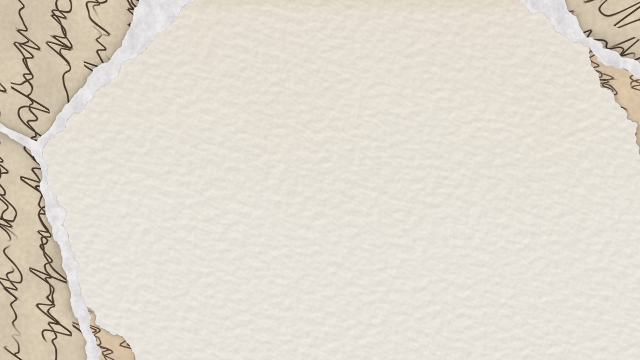
A WebGL 1 fragment shader for this background:

```glsl
precision highp float;
uniform vec2 u_resolution;

#define SHEET_WARM vec3(0.900, 0.871, 0.822)
#define SHEET_COOL vec3(0.908, 0.893, 0.857)
#define AGED_PAPER vec3(0.835, 0.780, 0.685)
#define TORN_LIGHT vec3(0.935, 0.925, 0.930)
#define TORN_SHADE vec3(0.790, 0.775, 0.780)
#define INK_COLOR vec3(0.230, 0.165, 0.125)
#define ROW_HEIGHT 0.104
#define STROKE_WIDTH 0.016
#define RAGGEDNESS 0.020
#define GRAIN 0.045
#define SHADOW 0.22

vec2 hashGradient(vec2 cell) {
  float angle = 6.2832 * fract(sin(dot(cell, vec2(127.1, 311.7))) * 43758.5);
  return vec2(cos(angle), sin(angle));
}

float gradientNoise(vec2 p) {
  vec2 i = floor(p), f = fract(p);
  vec2 w = f * f * f * (f * (f * 6.0 - 15.0) + 10.0);
  vec2 e = vec2(1.0, 0.0);
  float bottom = mix(dot(hashGradient(i), f), dot(hashGradient(i + e), f - e), w.x);
  float top = mix(dot(hashGradient(i + e.yx), f - e.yx), dot(hashGradient(i + 1.0), f - 1.0), w.x);
  return mix(bottom, top, w.y);
}

float fbm(vec2 p) {
  float sum = 0.0, amplitude = 1.0;
  for (int i = 0; i < 4; i++) {
    sum += amplitude * gradientNoise(p);
    p = mat2(1.6, 1.2, -1.2, 1.6) * p + 7.3;
    amplitude *= 0.55;
  }
  return sum;
}

// Signed distance to a line, positive on the left of a -> b
float side(vec2 p, vec2 a, vec2 b) {
  vec2 e = normalize(b - a);
  return dot(p - a, vec2(-e.y, e.x));
}

float segmentDistance(vec2 p, vec2 a, vec2 b) {
  vec2 d = b - a;
  return length(p - a - d * clamp(dot(p - a, d) / dot(d, d), 0.0, 1.0));
}

float cover(float d, float pixel) {
  return smoothstep(-0.7 * pixel, 0.7 * pixel, d);
}

// Height of a pen stroke along a row: small quick waves or tall slow ones
float penHeight(float s, float row, float tall) {
  float swell = 0.5 + gradientNoise(vec2(s * 1.3, row * 3.7 + tall));
  float phase = s * mix(15.0, 7.3, tall) + 3.0 * gradientNoise(vec2(s * 1.7, row * 5.1));
  return mix(0.17, 0.50, tall) * swell * (sin(phase) + 0.3 * sin(phase * 1.7 + row));
}

// Abstract slanted pen scribbles in rows running along a direction
float scribble(vec2 p, vec2 direction, float rowHeight, float pixel) {
  vec2 along = normalize(direction);
  vec2 q = vec2(dot(p, along), dot(p, vec2(-along.y, along.x))) / rowHeight;
  float row = floor(q.y), t = fract(q.y) - 0.5;
  float s = q.x - t * 0.65 + row * 4.37, ink = 0.0;
  float soft = pixel / rowHeight;
  for (int i = 0; i < 2; i++) {
    float tall = float(i);
    float h = penHeight(s, row, tall);
    float slope = (penHeight(s + 0.01, row, tall) - h) / 0.01;
    float d = abs(t - h) / length(vec2(1.0 + 0.65 * slope, slope));
    float width = STROKE_WIDTH * (1.0 + 0.9 * gradientNoise(vec2(s * 5.0, row)));
    float word = smoothstep(-0.25, -0.15, gradientNoise(vec2(s * 0.55 + tall * 9.0, row * 2.3)) - tall * 0.13);
    ink = max(ink, word * (1.0 - smoothstep(width - 0.5 * soft, width + soft, d)));
  }
  return ink * smoothstep(0.5, 0.46, abs(t));
}

void main() {
  vec2 p = gl_FragCoord.xy / u_resolution * vec2(16.0 / 9.0, 1.0);
  float pixel = 1.0 / u_resolution.y;
  float outerRag = RAGGEDNESS * fbm(p * 11.0 + 3.0);
  float innerRag = RAGGEDNESS * fbm(p * 13.0 + 41.0);

  // Outer border of the torn white rim
  float outer = max(side(p, vec2(0.370, 0.930), vec2(0.097, 0.595)), p.x - 0.380);
  outer = min(outer, side(p, vec2(0.093, 0.588), vec2(0.243, 0.0)));
  outer = min(outer, max(side(p, vec2(1.609, 0.919), vec2(1.574, 1.0)),
                         side(p, vec2(1.778, 0.813), vec2(1.609, 0.919))));
  outer += outerRag;
  float sliver = 0.011 - segmentDistance(p, vec2(-0.02, 0.658), vec2(0.105, 0.590)) + 0.5 * outerRag;
  outer = max(outer, sliver);

  // Inner border of the rim, then the two corners torn off the top sheet
  float inner = side(p, vec2(0.544, 1.0), vec2(0.116, 0.588));
  inner = min(inner, side(p, vec2(0.116, 0.588), vec2(0.282, 0.0)));
  inner = min(inner, max(side(p, vec2(1.609, 0.873), vec2(1.440, 1.0)),
                         side(p, vec2(1.778, 0.775), vec2(1.609, 0.873))));
  inner += innerRag;
  float corners = min(side(p, vec2(0.278, 0.109), vec2(0.382, 0.0)),
                      side(p, vec2(1.778, 0.602), vec2(1.616, 0.873)));
  float sheet = min(inner, corners + 1.3 * innerRag);

  // Aged paper with ink
  vec3 aged = AGED_PAPER * (1.0 + 0.06 * fbm(p * 6.0) + 0.05 * fbm(p * 70.0));
  vec2 direction = p.x < 0.9 ? vec2(0.10, -1.0) : vec2(0.90, -0.42);
  vec3 color = mix(aged, INK_COLOR, 0.92 * scribble(p, direction, ROW_HEIGHT, pixel));
  color *= 1.0 - SHADOW * exp(-max(-outer, 0.0) / 0.010);

  // Fibrous rim
  float fibre = 0.5 + 0.55 * fbm(p * vec2(26.0, 20.0)) + 0.25 * fbm(p * 90.0);
  vec3 rim = mix(TORN_SHADE, TORN_LIGHT, clamp(fibre + 0.2, 0.0, 1.0));
  rim = mix(rim, TORN_LIGHT, 0.7 * exp(-abs(outer) / 0.006));
  color = mix(color, rim, cover(outer, pixel));

  // Exposed corners
  vec3 patchColor = aged * vec3(1.0, 0.965, 0.94);
  patchColor = mix(patchColor, INK_COLOR, 0.8 * scribble(p, vec2(0.5, -0.85), 0.075, pixel));
  patchColor *= 1.0 - SHADOW * exp(-max(-sheet, 0.0) / 0.006);
  color = mix(color, patchColor, cover(inner, pixel));

  // Top sheet with embossed grain
  vec2 g = mat2(0.96, 0.28, -0.28, 0.96) * p * vec2(34.0, 52.0);
  float emboss = fbm(g) - fbm(g + vec2(-0.22, 0.35));
  vec3 cream = mix(SHEET_COOL, SHEET_WARM, smoothstep(0.25, 1.0, p.y + 0.15 * fbm(p * 3.0)));
  cream *= 1.0 + GRAIN * emboss + 0.012 * fbm(p * 120.0);
  cream *= 1.0 - vec3(0.02, 0.03, 0.05) * smoothstep(0.96, 1.0, p.y);
  cream = mix(cream, TORN_LIGHT, 0.35 * exp(-max(sheet, 0.0) / 0.006));
  color = mix(color, cream, cover(sheet, pixel));

  gl_FragColor = vec4(color, 1.0);
}
```
